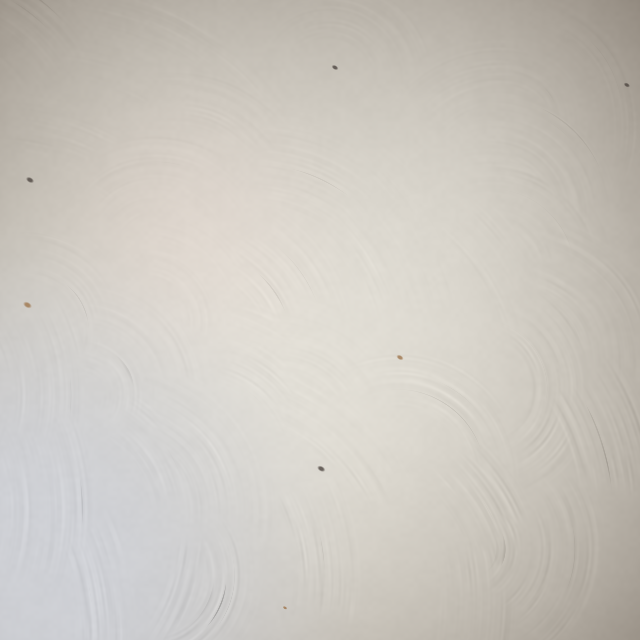
Reproduce this texture procedurally as a three.js fragment shader.

```glsl
// Hand-trowelled off-white plaster under soft, uneven room light.
// A radial falloff sets the tone; scattered arc-shaped strokes carry fine
// embossed ridges, and a few tiny specks sit on top.
varying vec2 vUv;

#define STROKE_GRID 6.0
#define RIDGE_FREQ 120.0
#define RIDGE_DEPTH 0.062
#define SCRATCH_DEPTH 0.13
#define FALLOFF 2.2
#define SPECKS 7
#define LIGHT_CENTER vec2(0.47, 0.47)
#define WARM_LIGHT vec3(0.895, 0.882, 0.848)
#define WARM_SHADE vec3(0.630, 0.600, 0.560)
#define COOL_SHEEN vec3(0.815, 0.825, 0.850)

float hash(vec2 p) {
  return fract(sin(dot(p, vec2(127.1, 311.7))) * 43758.5453);
}

float noise(vec2 p) {
  vec2 i = floor(p), f = fract(p);
  f = f * f * (3.0 - 2.0 * f);
  float low = mix(hash(i), hash(i + vec2(1.0, 0.0)), f.x);
  float high = mix(hash(i + vec2(0.0, 1.0)), hash(i + 1.0), f.x);
  return mix(low, high, f.y);
}

// Height of the ridges: across runs over them, along follows them.
float ridges(float across, float along) {
  vec2 q = vec2(across * RIDGE_FREQ, along * 7.0);
  return 0.65 * noise(q) + 0.35 * noise(q * vec2(2.1, 1.7) + 19.0);
}

// Relief of one curved stroke: x = shading, y = coverage.
vec2 stroke(vec2 uv, vec2 id) {
  vec2 jitter = vec2(hash(id + 3.1), hash(id + 8.7));
  vec2 middle = (id + jitter) / STROKE_GRID;
  float facing = mix(0.05, 1.3, middle.y) + 1.1 * (hash(id + 5.3) - 0.5);
  float radius = mix(0.12, 0.42, pow(hash(id + 1.9), 1.6));
  vec2 normal = vec2(cos(facing), sin(facing));

  // Polar position about the centre of the sweep, in canvas lengths.
  vec2 d = uv - middle + radius * normal;
  float across = length(d) - radius;
  float turn = atan(normal.x * d.y - normal.y * d.x, dot(normal, d));
  float along = turn * radius;

  // Soft ends and sides, frayed a little.
  float width = mix(0.05, 0.10, hash(id + 6.2));
  float reach = mix(0.10, 0.17, hash(id + 2.4));
  float fray = 0.035 * (noise(vec2(across * 70.0, id.x + id.y * 7.0)) - 0.5);
  float cover = 1.0 - smoothstep(width * 0.6, width, abs(across));
  cover *= 1.0 - smoothstep(reach * 0.5, reach, abs(along) + fray);
  if (cover < 0.01) return vec2(0.0);

  // Emboss the ridges, broken up along their length.
  float seed = 10.0 * hash(id + 4.6);
  float wobble = across + seed + 0.004 * noise(vec2(along * 12.0, seed));
  float slope = ridges(wobble, along) - ridges(wobble + 0.0035, along);
  float broken = smoothstep(0.2, 0.75, noise(vec2(wobble * 34.0, along * 9.0)));
  float shade = RIDGE_DEPTH * slope * (0.3 + 1.1 * broken);

  // Rare deep scratches.
  float groove = noise(vec2(wobble * RIDGE_FREQ * 1.3, along * 5.0 + 40.0));
  shade -= SCRATCH_DEPTH * smoothstep(0.89, 1.0, groove) * broken;
  return vec2(shade, cover);
}

// Later strokes smooth over the earlier ones.
float trowelRelief(vec2 uv) {
  float relief = 0.0;
  for (int y = 0; y < 6; y++) {
    for (int x = 0; x < 6; x++) {
      vec2 s = stroke(uv, vec2(float(x), float(5 - y)));
      relief = mix(relief, s.x, s.y);
    }
  }
  return relief;
}

vec3 wallLight(vec2 uv) {
  vec2 d = uv - LIGHT_CENTER;
  d.x *= d.x < 0.0 ? 0.93 : 1.0;
  float tone = 1.0 - FALLOFF * dot(d, d);
  tone += 0.08 * (noise(uv * 4.0 + 2.0) - 0.5);
  vec3 color = mix(WARM_SHADE, WARM_LIGHT, tone);
  float sheen = 1.0 - smoothstep(0.12, 0.62, length(uv - vec2(0.0, 0.08)));
  color = mix(color, COOL_SHEEN, 0.9 * sheen);
  float blush = 1.0 - smoothstep(0.0, 0.3, length(uv - vec2(0.3, 0.65)));
  return color + blush * vec3(0.010, -0.006, -0.004);
}

vec3 addSpecks(vec3 color, vec2 uv) {
  for (int i = 0; i < SPECKS; i++) {
    vec2 id = vec2(float(i), 21.0);
    vec2 d = uv - vec2(hash(id), hash(id + 9.4));
    d.y += 0.3 * d.x;
    float size = mix(0.002, 0.0042, hash(id + 2.8));
    float dotMask = 1.0 - smoothstep(size * 0.5, size * 1.5, length(d * vec2(0.8, 1.1)));
    vec3 tint = mix(vec3(0.30, 0.27, 0.25), vec3(0.62, 0.46, 0.30), step(0.55, hash(id + 6.6)));
    color = mix(color, tint, 0.8 * dotMask);
  }
  return color;
}

void main() {
  vec3 color = wallLight(vUv);
  // Ridges stand out most low on the wall and to the right.
  float strength = mix(0.35, 1.15, smoothstep(0.75, 1.5, 1.35 - vUv.y + 0.35 * vUv.x));
  color += strength * trowelRelief(vUv);
  color += 0.010 * (noise(vUv * 140.0) - 0.5) + 0.008 * (noise(vUv * 45.0) - 0.5);
  gl_FragColor = vec4(addSpecks(color, vUv), 1.0);
}
```
